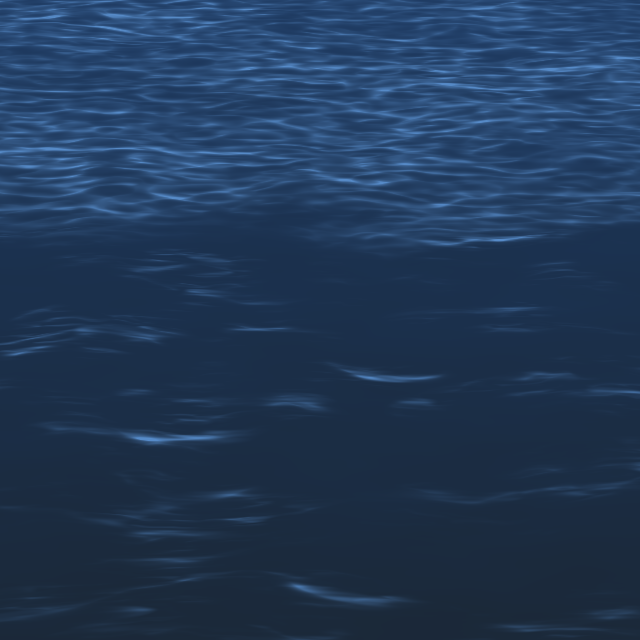
A Shadertoy shader for this texture:

```glsl
// Dark blue sea at dusk, seen at a low angle: crowded ripples far away at the
// top, sparse pale crests on deep water below. Crests are the zero lines of
// stretched gradient noise, packed by perspective and masked into patches.

const vec3 NEAR_WATER = vec3(0.104, 0.158, 0.222);
const vec3 FAR_WATER  = vec3(0.108, 0.215, 0.365);
const vec3 SKY_GLINT  = vec3(0.315, 0.510, 0.740);

vec2 hashGradient(vec2 cell) {
    vec3 h = fract(cell.xyx * vec3(0.1031, 0.1030, 0.0973));
    h += dot(h, h.yzx + 33.33);
    float angle = 6.2832 * fract((h.x + h.y) * h.z);
    return vec2(cos(angle), sin(angle));
}

// Gradient noise, roughly -0.7 to 0.7
float noise(vec2 p) {
    vec2 i = floor(p), f = fract(p);
    vec2 u = f * f * f * (f * (f * 6.0 - 15.0) + 10.0);
    vec2 e = vec2(0.0, 1.0);
    float a = dot(hashGradient(i), f);
    float b = dot(hashGradient(i + e.yx), f - e.yx);
    float c = dot(hashGradient(i + e.xy), f - e.xy);
    float d = dot(hashGradient(i + e.yy), f - e.yy);
    return mix(mix(a, b, u.x), mix(c, d, u.x), u.y);
}

float fbm(vec2 p) {
    float sum = 0.0, amplitude = 0.8;
    for (int i = 0; i < 3; i++) {
        sum += amplitude * noise(p);
        p = p * 2.03 + vec2(17.3, 9.1);
        amplitude *= 0.5;
    }
    return sum;
}

float waveHeight(vec2 p) {
    return noise(p) + 0.2 * noise(p * vec2(2.3, 2.2) + 31.7);
}

// Bright line where the height crosses zero, crisp below and feathered above;
// lines that run upright are dimmed down to the value of upright
float crest(vec2 p, float sharpness, float upright) {
    float h = waveHeight(p);
    float slope = (waveHeight(p + vec2(0.0, 0.12)) - h) / 0.12;
    float side = mix(1.5, 0.65, smoothstep(-0.05, 0.05, h));
    float line = exp(-sharpness * side * sqrt(h * h + 0.0004));
    return line * mix(upright, 1.0, smoothstep(0.1, 0.9, slope));
}

// Rows of water get narrower towards the horizon
vec2 perspective(vec2 uv) {
    float row = 17.0 * uv.y + 18.0 * uv.y * uv.y * uv.y;
    return vec2((uv.x - 0.5) * (3.6 + 6.0 * uv.y), row) + vec2(40.0, 20.0);
}

// Thin scattered crests in long flat chains, with streaky ends
float nearCrests(vec2 p) {
    float chains = smoothstep(-0.12, 0.38, fbm(p * vec2(0.4, 0.42) + 7.0));
    float pieces = smoothstep(-0.30, 0.35, noise(p * vec2(1.3, 1.1) + 61.0));
    float streaks = 0.9 + 1.1 * noise(p * vec2(3.0, 9.0));
    float thin = crest(p, 9.0, 0.0);
    float feather = crest(p * vec2(1.6, 1.9) + 53.0, 8.0, 0.0);
    float wisps = crest(p * vec2(2.2, 3.6) + 83.0, 6.0, 0.1);
    float light = 1.0 * thin + 0.5 * feather + 0.28 * wisps;
    return chains * pieces * streaks * light;
}

// Crowded net of ripples, brighter in wide bands
float farRipples(vec2 p) {
    float bands = 0.86 + 0.75 * fbm(p * vec2(0.3, 0.16) + 3.0);
    float grain = 0.95 + 0.9 * noise(p * vec2(3.2, 2.6) + 11.0);
    float net = 0.75 * crest(p, 6.5, 0.4);
    net += 0.60 * crest(p * vec2(1.35, 1.5) + 71.0, 6.0, 0.35);
    return clamp(bands, 0.25, 1.25) * grain * (net + 0.07);
}

void mainImage(out vec4 fragColor, in vec2 fragCoord) {
    vec2 uv = fragCoord / iResolution.xy;
    vec2 p = perspective(uv);

    // Slow swell bends the rows
    p.y += 0.6 * noise(p * vec2(0.6, 0.25) + 90.0);

    // Ragged border between far ripples and near water
    float border = uv.y + 0.08 * fbm(vec2(uv.x * 2.5, uv.y * 16.0));
    float far = smoothstep(0.61, 0.71, border);
    float light = mix(nearCrests(p), farRipples(p), far);

    // Water colour with a faint broad mottling
    float mottling = 0.10 * fbm(vec2(uv.x * 3.0, uv.y * 11.0) + 25.0);
    vec3 water = mix(NEAR_WATER, FAR_WATER, clamp(uv.y + mottling, 0.0, 1.0));

    vec3 color = mix(water, SKY_GLINT, clamp(light, 0.0, 1.1));
    fragColor = vec4(color, 1.0);
}
```
